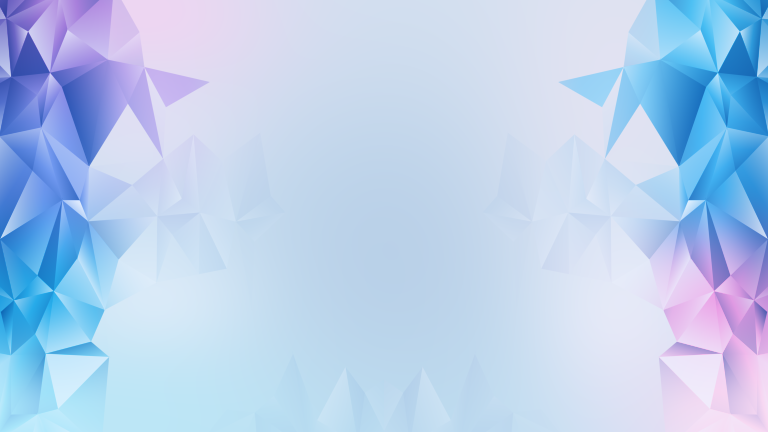
Reproduce this background procedurally as a Shadertoy shader.

```glsl
// Pale blue haze framed by mirrored low-poly crystal facets, violet-blue at left and blue-pink at right.

const float WIDTH = 16.0 / 9.0;          // canvas width, in canvas heights
const vec2 CELL = vec2(0.115, 0.165);    // mean size of a fan of four facets

float hash(vec2 p) {
    vec3 q = fract(p.xyx * vec3(0.1031, 0.1030, 0.0973));
    q += dot(q, q.yzx + 33.33);
    return fract((q.x + q.y) * q.z);
}

float cross2(vec2 a, vec2 b) { return a.x * b.y - a.y * b.x; }

float tent(float y, float centre, float halfWidth) {
    return max(0.0, 1.0 - abs(y - centre) / halfWidth);
}

float glow(vec2 p, vec2 centre, vec2 radius) {
    vec2 q = (p - centre) / radius;
    return exp(-dot(q, q));
}

// Blend of four colours placed at heights 0, 0.3, 0.6 and 1
vec3 ramp(float y, vec3 c0, vec3 c1, vec3 c2, vec3 c3) {
    vec3 c = mix(c0, c1, smoothstep(0.05, 0.30, y));
    c = mix(c, c2, smoothstep(0.32, 0.58, y));
    return mix(c, c3, smoothstep(0.60, 1.00, y));
}

// Soft coloured lights behind the crystals
vec3 haze(vec2 p) {
    vec3 c = mix(vec3(0.75, 0.88, 0.95), vec3(0.83, 0.88, 0.94), smoothstep(0.0, 1.0, p.y));
    c = mix(c, vec3(0.71, 0.80, 0.90), 0.80 * glow(p, vec2(0.92, 0.42), vec2(0.40, 0.40)));
    c = mix(c, vec3(0.95, 0.83, 0.95), 0.85 * glow(p, vec2(0.34, 0.97), vec2(0.30, 0.22)));
    c = mix(c, vec3(0.89, 0.88, 0.96), 0.70 * glow(p, vec2(0.34, 0.70), vec2(0.20, 0.14)));
    c = mix(c, vec3(0.90, 0.89, 0.95), 0.80 * glow(p, vec2(1.42, 0.78), vec2(0.28, 0.45)));
    c = mix(c, vec3(0.89, 0.93, 0.98), 0.80 * glow(p, vec2(0.36, 0.30), vec2(0.22, 0.17)));
    c = mix(c, vec3(0.92, 0.93, 0.98), 0.80 * glow(p, vec2(1.44, 0.28), vec2(0.20, 0.24)));
    c = mix(c, vec3(0.73, 0.91, 0.97), 0.75 * glow(p, vec2(0.26, 0.02), vec2(0.42, 0.20)));
    return mix(c, vec3(0.95, 0.86, 0.95), 0.75 * glow(p, vec2(1.68, 0.02), vec2(0.30, 0.22)));
}

// Inward extent of the crystals at height y
float reach(float y) {
    return 0.225 + 0.24 * tent(y, 0.79, 0.11) + 0.07 * tent(y, 0.46, 0.15)
         + 0.07 * tent(y, 0.35, 0.05) + 0.06 * smoothstep(0.82, 0.92, y);
}

// Opacity of a facet, chosen by its centre
float facetOpacity(vec2 c) {
    float frame = 1.0 - smoothstep(-0.035, 0.015, c.x - reach(c.y));
    float wisps = 0.40 * smoothstep(0.25, 0.7, glow(c, vec2(0.44, 0.51), vec2(0.20, 0.13)));
    float base = 0.35 * smoothstep(0.3, 0.7, glow(c, vec2(0.84, 0.0), vec2(0.34, 0.12)));
    return max(frame, max(wisps, base));
}

// One shaded triangle: x = tone * opacity, y = opacity, z = coverage
vec3 facet(vec2 p, vec2 a, vec2 b, vec2 c, float seed, float blur) {
    vec3 area = vec3(cross2(c - b, p - b), cross2(a - c, p - c), cross2(b - a, p - a));
    float total = cross2(b - a, c - a);
    vec3 inside = sign(total) * area / vec3(length(c - b), length(a - c), length(b - a));
    float coverage = smoothstep(-blur, blur, min(inside.x, min(inside.y, inside.z)));
    vec3 corners = vec3(hash(vec2(seed, 1.7)), hash(vec2(seed, 5.3)), hash(vec2(seed, 9.1)));
    float tone = dot(area / total, corners) + 0.45 * (hash(vec2(seed, 13.9)) - 0.5);
    float opacity = facetOpacity((a + b + c) / 3.0);
    return coverage * vec3(tone * opacity, opacity, 1.0);
}

vec2 meshPoint(vec2 id) {
    vec2 jitter = vec2(hash(id + 11.0), hash(id + 47.0)) - 0.5;
    return (id + 0.60 * jitter) * CELL;
}

// Jittered grid, each cell a fan of four facets about an inner point
vec3 mesh(vec2 p, float blur) {
    vec3 sum = vec3(0.0);
    vec2 home = floor(p / CELL);
    for (int j = -1; j <= 1; j++)
    for (int i = -1; i <= 1; i++) {
        vec2 id = home + vec2(i, j);
        vec2 a = meshPoint(id), b = meshPoint(id + vec2(1, 0));
        vec2 c = meshPoint(id + vec2(1, 1)), d = meshPoint(id + vec2(0, 1));
        float seed = 90.0 * hash(id + 71.0);
        vec2 t = 0.22 + 0.56 * vec2(hash(id + 29.0), hash(id + 83.0));
        vec2 hub = mix(mix(a, b, t.x), mix(d, c, t.x), t.y);
        sum += facet(p, a, b, hub, seed, blur) + facet(p, b, c, hub, seed + 3.7, blur);
        sum += facet(p, c, d, hub, seed + 7.9, blur) + facet(p, d, a, hub, seed + 12.3, blur);
    }
    return sum / max(sum.z, 0.001);
}

void mainImage(out vec4 fragColor, in vec2 fragCoord) {
    vec2 p = fragCoord / iResolution.xy * vec2(WIDTH, 1.0);
    bool left = p.x < 0.5 * WIDTH;
    vec2 m = vec2(min(p.x, WIDTH - p.x), p.y);
    vec3 background = haze(p);

    // Crystal colour, deeper at the outer edge and paler toward the inner rim
    vec3 violetSide = ramp(p.y, vec3(0.66, 0.90, 0.98), vec3(0.16, 0.69, 0.93),
                           vec3(0.44, 0.60, 0.94), vec3(0.64, 0.47, 0.85));
    vec3 pinkSide = ramp(p.y, vec3(0.97, 0.85, 0.95), vec3(0.92, 0.62, 0.90),
                         vec3(0.26, 0.70, 0.95), vec3(0.26, 0.74, 0.95));
    vec3 tint = left ? violetSide : pinkSide;
    float edge = (1.0 - smoothstep(0.0, 0.13, m.x)) * smoothstep(0.15, 0.5, p.y);
    tint *= mix(vec3(1.0), vec3(0.62, 0.78, 0.88), edge);
    float rim = smoothstep(0.12, 0.38, m.x);
    vec3 rimTint = mix(background * vec3(0.95, 0.97, 0.99),
                       left ? vec3(0.80, 0.69, 0.95) : vec3(0.58, 0.84, 0.98),
                       0.75 * smoothstep(0.35, 0.80, p.y) * (1.0 - smoothstep(0.42, 0.55, m.x)));
    tint = mix(tint, rimTint, 0.90 * rim);

    // Facet light and shade
    vec3 layer = mesh(m, 0.7 / iResolution.y);
    float tone = layer.x / max(layer.y, 0.001) - 0.5;
    float depth = (1.0 - rim) * smoothstep(0.05, 0.3, p.y);
    vec3 shadow = tint * mix(vec3(0.86, 0.89, 0.96), vec3(0.34, 0.60, 0.78), depth);
    vec3 crystal = mix(tint, shadow, clamp(-1.7 * tone, 0.0, 1.0));
    crystal = mix(crystal, vec3(0.93, 0.96, 1.0), clamp(1.4 * tone, 0.0, 0.85));

    fragColor = vec4(mix(background, crystal, layer.y), 1.0);
}
```
